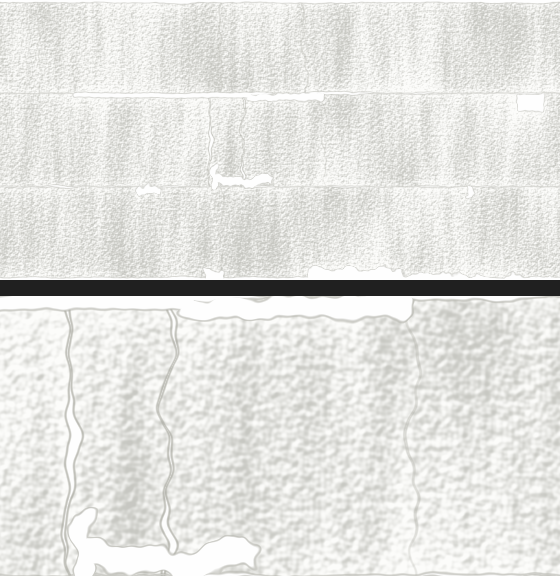
Top, the full canvas; bottom, a detail of the centre.
Write a WebGL 1 fragment shader that draws this texture.

```glsl
precision highp float;
// Pale weathered wall: three courses of rough plaster blocks, split by cracks and chipped seams.
// Periodic gradient noise gives a flecked grain and vertical streaks; chips and seams are
// distance fields with ragged edges, filled white and outlined. One unit = canvas height.
uniform vec2 u_resolution;

const float COURSES = 3.0;
const float WALL_WIDTH = 2.0;
const vec3 SHADE = vec3(0.780, 0.782, 0.760);
const vec3 LIGHT = vec3(0.988, 0.988, 0.980);
const vec3 GAP = vec3(0.998);
const vec3 INK = vec3(0.66, 0.66, 0.625);
const float LINE_WIDTH = 0.0013;
const float LINE_STRENGTH = 0.68;
const float GRAIN_SPREAD = 0.84;   // larger is lower contrast
const float GRAIN_STRENGTH = 1.0;
const float STAIN_STRENGTH = 0.78;
const float BRIGHTNESS = 0.08;
const float CRACK_OPENING = 0.0040;
const vec2 GRAIN_SHIFT = vec2(0.0025, -0.0035);

// Crack positions and strengths in each course
const vec4 CRACKS_TOP = vec4(0.148, 0.677, 0.786, 1.089);
const vec4 CRACKS_MID = vec4(0.742, 0.865, 1.154, 1.437);
const vec4 CRACKS_LOW = vec4(0.534, 0.794, 1.120, 1.575);
const vec4 FORCE_TOP = vec4(0.50, 0.40, 0.75, 0.70);
const vec4 FORCE_MID = vec4(1.00, 0.96, 0.60, 0.45);
const vec4 FORCE_LOW = vec4(0.30, 0.60, 0.40, 0.25);

// Large chips: centre, half size
const vec4 LONG_SLIT = vec4(0.580, 0.660, 0.310, 0.001);
const vec4 WIDE_SLIT = vec4(1.018, 0.653, 0.130, 0.005);
const vec4 NOTCH = vec4(1.898, 0.635, 0.040, 0.024);
const vec4 POCKET = vec4(0.536, 0.322, 0.028, 0.006);
const vec4 SHELF = vec4(0.872, 0.352, 0.092, 0.008);
const vec4 SPLIT = vec4(0.768, 0.360, 0.006, 0.040);
const vec4 DRIP = vec4(1.677, 0.315, 0.005, 0.009);
const vec4 FOOT = vec4(1.270, 0.000, 0.160, 0.032);
const vec4 LEDGE = vec4(1.680, 0.000, 0.270, 0.012);
const vec4 TOE = vec4(0.768, 0.012, 0.028, 0.020);

vec2 gradient(vec2 cell, vec2 period) {
  cell = mod(cell, period);
  float a = 6.2832 * fract(sin(dot(cell, vec2(127.1, 311.7))) * 4375.85);
  return vec2(cos(a), sin(a));
}

// Gradient noise that tiles over the wall; freq must be whole numbers
float noise(vec2 p, vec2 freq) {
  vec2 period = freq * vec2(WALL_WIDTH, 1.0);
  p *= freq;
  vec2 c = floor(p), f = p - c;
  vec2 u = f * f * f * (f * (f * 6.0 - 15.0) + 10.0);
  vec2 e = vec2(1.0, 0.0);
  float a = dot(gradient(c, period), f);
  float b = dot(gradient(c + e, period), f - e);
  float d = dot(gradient(c + e.yx, period), f - e.yx);
  float g = dot(gradient(c + 1.0, period), f - 1.0);
  return mix(mix(a, b, u.x), mix(d, g, u.x), u.y);
}

float wrapX(float x) {
  return mod(x + 0.5 * WALL_WIDTH, WALL_WIDTH) - 0.5 * WALL_WIDTH;
}

float chip(vec2 p, vec4 box) {
  vec2 q = abs(vec2(wrapX(p.x - box.x), p.y - box.y)) - box.zw;
  return length(max(q, 0.0)) + min(max(q.x, q.y), 0.0) - 0.008;
}

float grain(vec2 p) {
  return noise(p, vec2(84.0, 92.0)) + 0.7 * noise(p + 0.31, vec2(152.0, 164.0));
}

float stroke(float d, float px) {
  return 1.0 - smoothstep(LINE_WIDTH - px, LINE_WIDTH + px, abs(d));
}

// Distance to the white gaps: nearly straight seams joined with ragged chips
float gaps(vec2 p) {
  vec2 coarse = vec2(noise(p, vec2(17.0)), noise(p + 0.37, vec2(17.0)));
  vec2 fine = vec2(noise(p + 0.13, vec2(52.0)), noise(p + 0.71, vec2(52.0)));
  vec2 q = p + 0.005 * coarse + 0.003 * fine;
  float d = 1.0;
  for (int i = 0; i <= 3; i++) {
    float y = float(i) / COURSES;
    float wear = max(noise(vec2(p.x, y + 0.11), vec2(7.0)), 0.0);
    float outer = (i == 0 || i == 3) ? 0.009 : 0.0;
    d = min(d, abs(q.y - y) - 0.0006 - outer - 0.010 * wear);
  }
  vec2 slit = p + 0.014 * coarse + 0.006 * fine;
  p += 0.026 * coarse + 0.010 * fine;
  d = min(d, min(chip(q, LONG_SLIT), min(chip(slit, WIDE_SLIT), chip(slit, NOTCH))));
  d = min(d, min(chip(p, POCKET), min(chip(p, SHELF), chip(p, SPLIT))));
  d = min(d, min(chip(p, DRIP), min(chip(p, FOOT), chip(p, TOE))));
  return min(d, chip(p, LEDGE));
}

void main() {
  float px = 1.0 / u_resolution.y;
  vec2 p = gl_FragCoord.xy * px;
  float gap = gaps(p);
  float course = floor(p.y * COURSES);
  vec4 xs = course > 1.5 ? CRACKS_TOP : course > 0.5 ? CRACKS_MID : CRACKS_LOW;
  vec4 force = course > 1.5 ? FORCE_TOP : course > 0.5 ? FORCE_MID : FORCE_LOW;

  // Cracks wander down each course, opening where they are strong
  float ink = 0.0, opening = 0.0, halo = exp(-max(gap, 0.0) / 0.020);
  for (int i = 0; i < 4; i++) {
    vec2 along = vec2(xs[i], p.y);
    float bend = 0.026 * noise(along, vec2(9.0)) + 0.012 * noise(along, vec2(31.0));
    float s = force[i], wear = noise(along + 0.23, vec2(13.0));
    float fade = mix(smoothstep(-0.35, 0.15, wear), 1.0, s);
    float width = CRACK_OPENING * s * s * s * s * max(0.8 + 2.5 * wear, 0.1);
    float d = abs(wrapX(p.x - xs[i] - bend)) - width;
    ink = max(ink, s * fade * stroke(d, px));
    opening = max(opening, s * s * (1.0 - smoothstep(-px, px, d + LINE_WIDTH)));
    halo = max(halo, 0.7 * s * exp(-max(d, 0.0) / 0.018));
  }

  // Flecked grain under broad stains and vertical streaks that change with the course
  float relief = grain(p) - 0.45 * grain(p + GRAIN_SHIFT);
  vec2 s = p + vec2(0.37 * course, 0.17);
  float stain = 0.70 * noise(s, vec2(3.0, 2.0)) + 0.55 * noise(s, vec2(13.0, 3.0));
  stain += 0.50 * noise(s + 0.09, vec2(37.0, 4.0));
  float level = GRAIN_STRENGTH * relief + STAIN_STRENGTH * stain + BRIGHTNESS + 0.40 * halo;
  vec3 color = mix(SHADE, LIGHT, smoothstep(-GRAIN_SPREAD, GRAIN_SPREAD, level));

  color = mix(color, GAP, opening);
  color = mix(color, INK, LINE_STRENGTH * ink);
  color = mix(color, GAP, 1.0 - smoothstep(-px, px, gap));
  color = mix(color, INK, 0.8 * LINE_STRENGTH * stroke(gap, px));
  gl_FragColor = vec4(color, 1.0);
}
```
